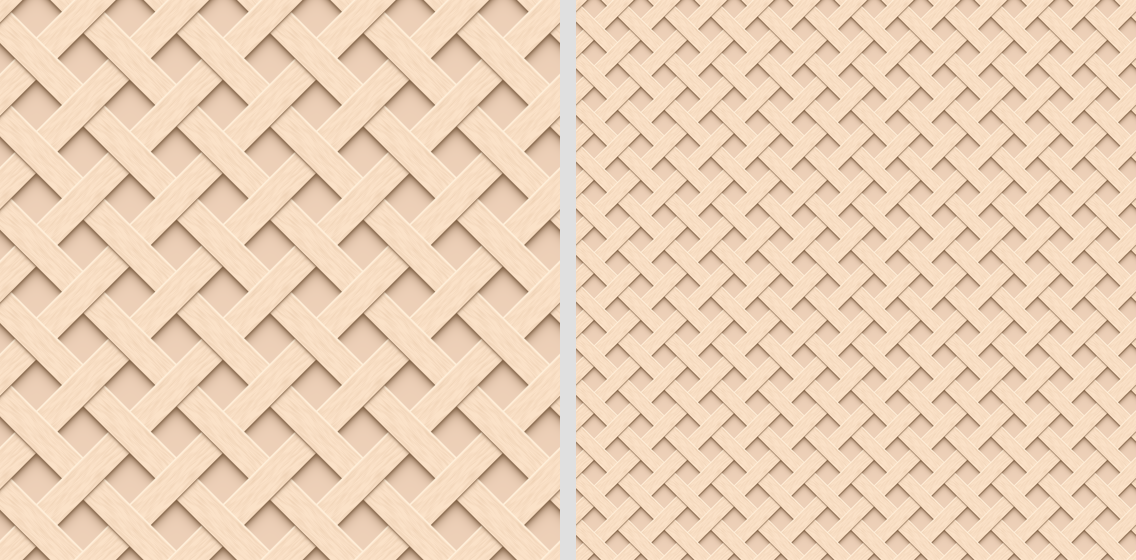
Left, the tile; right, the same tile 2 across and 2 down.
This pattern is drawn by a three.js fragment shader. Its source:

```glsl
#define REPEATS 6.0
#define CROSSING vec2(0.89, 0.875)
#define HALF_WIDTH 0.2266
#define SOFT 0.012
#define GAP_SHADOW 0.055
#define LAP_SHADOW 0.021
#define GRAIN 0.75
#define WOOD vec3(0.985, 0.885, 0.785)
#define VEIN vec3(0.93, 0.815, 0.70)
#define HIGHLIGHT vec3(1.0, 0.94, 0.855)
#define BACKING vec3(0.93, 0.815, 0.72)
#define SHADE vec3(0.48, 0.36, 0.25)

varying vec2 vUv;

vec2 gradientAt(vec2 cell) {
  float turn = fract(sin(dot(cell, vec2(127.1, 311.7))) * 4375.85) * 6.2832;
  return vec2(cos(turn), sin(turn));
}

float gradientNoise(vec2 p) {
  vec2 i = floor(p);
  vec2 f = p - i;
  vec2 u = f * f * f * (f * (f * 6.0 - 15.0) + 10.0);
  vec2 e = vec2(0.0, 1.0);
  float low = mix(dot(gradientAt(i), f),
                  dot(gradientAt(i + e.yx), f - e.yx), u.x);
  float high = mix(dot(gradientAt(i + e), f - e),
                   dot(gradientAt(i + 1.0), f - 1.0), u.x);
  return mix(low, high, u.y);
}

// Wooden slat: streaks along its length, a bevel on its upper edge
vec3 slatColor(float along, float across, float seed) {
  float bend = 0.04 * gradientNoise(vec2(along * 2.0, across * 4.0) + seed);
  float y = across + bend;
  float streaks = gradientNoise(vec2(along * 3.0, y * 24.0) + seed)
                + 0.6 * gradientNoise(vec2(along * 7.0, y * 50.0) + seed + 17.0);
  vec3 color = mix(WOOD, VEIN, clamp(0.22 + GRAIN * streaks, 0.0, 1.0));

  float inset = HALF_WIDTH - across;
  float groove = 1.0 - smoothstep(0.0, 0.022, abs(inset - 0.05));
  color = mix(color, VEIN, 0.35 * groove);
  return mix(color, HIGHLIGHT, 1.0 - smoothstep(0.012, 0.036, inset));
}

float slatMask(float across) {
  return 1.0 - smoothstep(-SOFT, SOFT, abs(across) - HALF_WIDTH);
}

void main() {
  // Diagonal weave axes: x runs along rising slats, y along falling ones
  vec2 q = vUv * REPEATS - CROSSING;
  vec2 weave = vec2(q.x + q.y, q.y - q.x);
  vec2 cell = floor(weave + 0.5);
  vec2 local = weave - cell;
  bool risingOver = mod(cell.x + cell.y, 2.0) < 0.5;

  // Position along each slat, restarting where it passes underneath
  float risingAlong = mod(weave.x - cell.y + 1.0, 2.0) - 1.0;
  float fallingAlong = mod(weave.y - cell.x, 2.0) - 1.0;
  vec3 rising = slatColor(risingAlong, local.y, 3.0);
  vec3 falling = slatColor(fallingAlong, local.x, 41.0);

  // Distance below the lower edge of the next slat above
  vec2 drop = max(fract(2.0 * SOFT - HALF_WIDTH - weave) - 2.0 * SOFT, 0.0);

  // Backing seen through the gaps
  vec2 lit = 1.0 - exp(-drop / GAP_SHADOW);
  vec3 color = mix(SHADE, BACKING, lit.x * lit.y);

  // Lower slat with the shadow of the upper one, then the upper slat
  vec2 across = risingOver ? local.yx : local;
  float lapDrop = risingOver ? drop.y : drop.x;
  vec3 lower = risingOver ? falling : rising;
  vec3 upper = risingOver ? rising : falling;
  lower = mix(lower, SHADE, exp(-lapDrop / LAP_SHADOW));
  color = mix(color, lower, slatMask(across.y));
  color = mix(color, upper, slatMask(across.x));

  gl_FragColor = vec4(color, 1.0);
}
```
